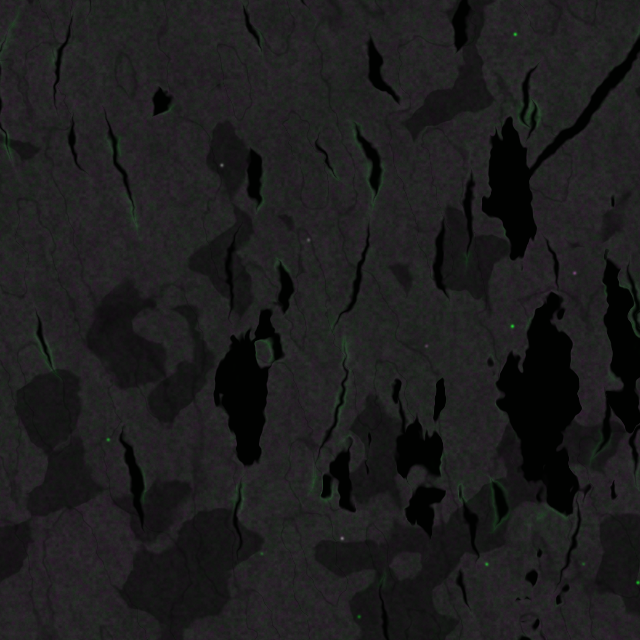
A Shadertoy shader for this texture:

```glsl
const vec3 TISSUE = vec3(0.137, 0.133, 0.138);
const vec3 VOID_COLOR = vec3(0.004, 0.006, 0.004);
const vec3 RIM_GREEN = vec3(0.0, 0.10, 0.012);
const float DIM_LEVEL = 0.60;       // brightness of the angular dim patches
const float DIM_THRESHOLD = 0.355;
const float GRAIN_SCALE = 190.0;
const float GRAIN_CONTRAST = 0.34;
const float EDGE = 0.0028;          // softness of the outlines
const vec2 CRACK_GRID = vec2(9.0, 6.0);
const float CRACK_CHANCE = 0.52;
const int SPECK_COUNT = 13;
const float SPECK_RADIUS = 0.0027;

// Large openings: centre, half size
const int VOID_COUNT = 7;
const vec4 VOIDS[VOID_COUNT] = vec4[](
    vec4(0.855, 0.37, 0.060, 0.150), vec4(0.800, 0.68, 0.030, 0.070),
    vec4(0.975, 0.42, 0.030, 0.115), vec4(0.395, 0.39, 0.030, 0.090),
    vec4(0.660, 0.27, 0.026, 0.075), vec4(0.840, 0.14, 0.012, 0.070),
    vec4(0.550, 0.27, 0.016, 0.035));

float hash(vec2 p) {
    vec3 q = fract(vec3(p.xyx) * 0.1031);
    q += dot(q, q.yzx + 33.33);
    return fract((q.x + q.y) * q.z);
}

float noise(vec2 p) {
    vec2 i = floor(p), f = fract(p);
    f = f * f * (3.0 - 2.0 * f);
    return mix(mix(hash(i), hash(i + vec2(1, 0)), f.x),
               mix(hash(i + vec2(0, 1)), hash(i + vec2(1, 1)), f.x), f.y);
}

float fbm(vec2 p) {
    return 0.55 * noise(p) + 0.30 * noise(p * 2.1 + 17.0) + 0.15 * noise(p * 4.3 + 41.0);
}

// Piecewise linear noise on a triangle lattice: its contours are polygons
float facets(vec2 p) {
    p += (p.x + p.y) * 0.366;
    vec2 i = floor(p), f = fract(p);
    vec2 side = f.x > f.y ? vec2(1, 0) : vec2(0, 1);
    float hi = max(f.x, f.y), lo = min(f.x, f.y);
    return hash(i) * (1.0 - hi) + hash(i + side) * (hi - lo) + hash(i + 1.0) * lo;
}

// Tapered, bent slit along y
float slit(vec2 p, float angle, float halfLength, float halfWidth, float bend) {
    float c = cos(angle), s = sin(angle);
    p = vec2(c * p.x + s * p.y, c * p.y - s * p.x);
    float t = p.y / halfLength;
    return abs(p.x + bend * t * t) - halfWidth * (1.0 - t * t);
}

float cracks(vec2 p) {
    float d = 1.0;
    vec2 cell = floor(p * CRACK_GRID);
    for (int y = -1; y <= 1; y++)
    for (int x = -1; x <= 1; x++) {
        vec2 id = cell + vec2(x, y);
        vec2 centre = (id + vec2(hash(id + 3.1), hash(id + 7.7))) / CRACK_GRID;
        float chance = CRACK_CHANCE + 0.35 * smoothstep(0.25, 0.75, centre.x)
                     - 0.3 * (1.0 - smoothstep(0.15, 0.4, centre.y));
        if (hash(id + 51.3) > chance) continue;
        float size = hash(id + 19.4);
        d = min(d, slit(p - centre, 0.75 * (hash(id + 29.8) - 0.42),
                        mix(0.025, 0.085, hash(id + 11.9)),
                        mix(0.003, 0.013, size * size),
                        0.03 * (hash(id + 37.2) - 0.5)));
    }
    // Long diagonal fissure
    return min(d, slit(p - vec2(0.93, 0.84), -0.68, 0.19, 0.010, 0.012));
}

float openings(vec2 p) {
    float d = 1.0;
    for (int i = 0; i < VOID_COUNT; i++) {
        vec4 v = VOIDS[i];
        d = min(d, (length((p - v.xy) / v.zw) - 1.0) * v.z);
    }
    d += 0.11 * (fbm(p * vec2(26.0, 13.0) + 5.0) - 0.5);
    float island = 0.07 * (noise(p * vec2(34.0, 20.0) + 60.0) - 0.76);
    return max(d, island);
}

void mainImage(out vec4 fragColor, in vec2 fragCoord) {
    vec2 uv = fragCoord / iResolution.xy;
    vec2 fray = vec2(fbm(uv * 32.0), fbm(uv * 32.0 + 80.0)) - 0.5;
    vec2 p = uv + 0.022 * fray;

    // Tissue shading with soft mottling and upright fibres
    float shade = 1.0 + 0.16 * (fbm(uv * 9.0 + 4.0) - 0.5);
    vec2 fibre = vec2(uv.x + 0.25 * uv.y, uv.y) + 0.03 * fray;
    shade += 0.24 * (fbm(fibre * vec2(70.0, 26.0)) - 0.5);
    float vein = abs(noise(fibre * vec2(24.0, 8.0) + 90.0) - 0.5);
    shade *= 1.0 - 0.22 * (1.0 - smoothstep(0.0, 0.035, vein));

    // Angular dim patches
    float patches = 0.65 * facets(p * 7.0 + 13.0) + 0.35 * facets(p * 19.0 + 31.0);
    float dim = 1.0 - smoothstep(DIM_THRESHOLD - 0.02, DIM_THRESHOLD + 0.02, patches);
    shade *= mix(1.0, DIM_LEVEL, dim);

    // Independent green and magenta grain
    float green = fbm(uv * GRAIN_SCALE) - 0.5;
    float magenta = fbm(uv * GRAIN_SCALE + 300.0) - 0.5;
    float tint = 0.08 * (noise(uv * 6.0 + 70.0) - 0.5);
    vec3 grain = vec3(magenta, green, magenta) * 2.0 * GRAIN_CONTRAST;
    vec3 color = TISSUE * shade * (1.0 + grain + tint * vec3(1.0, -1.0, 1.0));

    // Black gaps, with a pale lip and patchy green rim
    float gap = min(cracks(p), openings(p));
    float lip = exp(-abs(gap - 0.004) / 0.003);
    color *= 1.0 + 0.12 * lip;
    color = mix(VOID_COLOR, color, smoothstep(-EDGE, EDGE, gap));
    color += RIM_GREEN * lip * smoothstep(0.62, 0.85, noise(uv * 22.0 + 120.0));

    // Bright specks
    for (int i = 0; i < SPECK_COUNT; i++) {
        vec2 id = vec2(float(i), 9.0);
        vec2 centre = vec2(hash(id + 2.3), hash(id + 61.7));
        float pick = hash(id + 27.1);
        vec3 glow = pick < 0.6 ? vec3(0.02, 0.75, 0.08)
                  : pick < 0.85 ? vec3(0.75, 0.35, 0.75) : vec3(0.55);
        float r = length(uv - centre) / SPECK_RADIUS;
        color += glow * mix(0.25, 1.0, hash(id + 44.9)) * exp(-r * r);
    }
    fragColor = vec4(color, 1.0);
}
```
